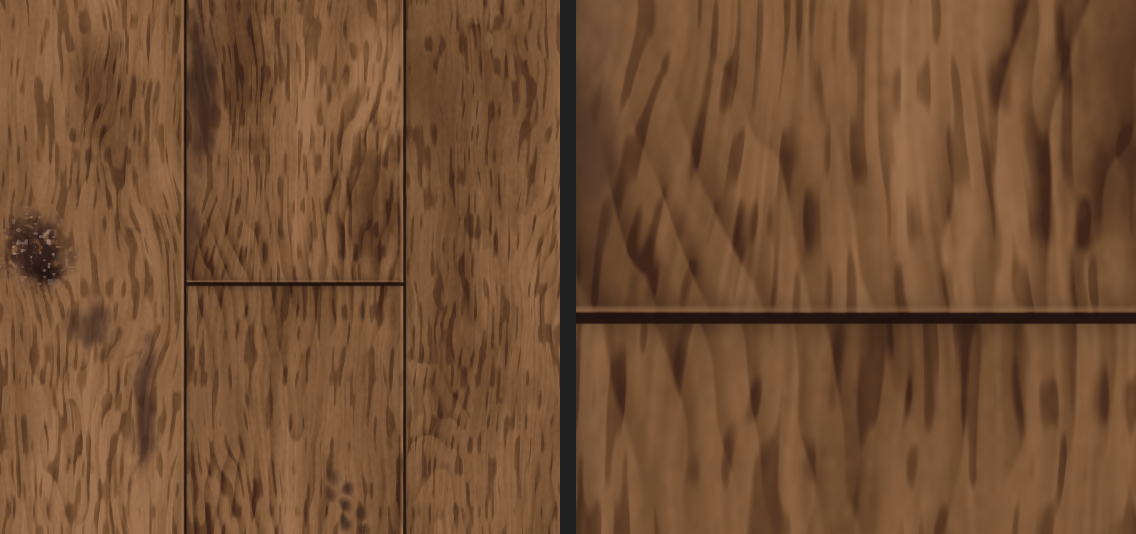
Left, the full canvas; right, a detail of the centre.
This texture is drawn by a Shadertoy shader. Its source:

```glsl
// Dark brown hand-scraped wood floor: three upright planks, the middle one with a butt joint.
#define PLANK_WIDTH 0.411
#define FIRST_SEAM 0.347
#define JOINT_Y 0.468
#define SEAM_HALF 0.0022
#define RING_DENSITY 31.0
#define PORE_SCALE vec2(150.0, 24.0)
#define FIBRE_SCALE vec2(230.0, 9.0)
#define DARK_WOOD vec3(0.25, 0.15, 0.10)
#define MID_WOOD vec3(0.43, 0.29, 0.18)
#define LIGHT_WOOD vec3(0.61, 0.445, 0.31)
#define SEAM_COLOR vec3(0.11, 0.06, 0.045)
#define STAIN_COLOR vec3(0.20, 0.125, 0.105)

float hash(vec2 p) {
    vec3 q = fract(p.xyx * vec3(0.1031, 0.1030, 0.0973));
    q += dot(q, q.yzx + 33.33);
    return fract((q.x + q.y) * q.z);
}

float noise(vec2 p) {
    vec2 cell = floor(p), f = fract(p);
    f = f * f * (3.0 - 2.0 * f);
    return mix(mix(hash(cell), hash(cell + vec2(1, 0)), f.x),
               mix(hash(cell + vec2(0, 1)), hash(cell + vec2(1, 1)), f.x), f.y);
}

float fbm(vec2 p) {
    float sum = 0.0, amp = 0.5;
    for (int i = 0; i < 4; i++) {
        sum += amp * noise(p);
        p = p * 2.03 + 17.3;
        amp *= 0.5;
    }
    return sum / 0.9375;
}

// Column (0 is the middle plank) and whether the point lies above the joint
vec2 boardId(vec2 p) {
    float column = floor((p.x - FIRST_SEAM) / PLANK_WIDTH);
    return vec2(column, column == 0.0 ? step(JOINT_Y, p.y) : 0.0);
}

// Ragged soft blotch that stays on its own board
float stain(vec2 p, vec2 center, vec2 radius) {
    vec2 d = (p - center) / radius;
    d += 1.1 * (vec2(fbm(p * vec2(45, 18)), fbm(p * vec2(38, 22) + 40.0)) - 0.5);
    float sameBoard = float(boardId(p) == boardId(center));
    return sameBoard * (1.0 - smoothstep(0.25, 1.25, length(d)));
}

void mainImage(out vec4 fragColor, in vec2 fragCoord) {
    vec2 p = fragCoord / iResolution.y;
    float px = 1.0 / iResolution.y;
    vec2 board = boardId(p);
    vec2 seed = board * vec2(13.7, 29.3) + 50.0;
    float middle = float(board.x == 0.0);
    float localX = p.x - FIRST_SEAM - board.x * PLANK_WIDTH;

    // Grain field: nested V figure, warped by noise and bent around the knot
    vec2 knotOffset = p - vec2(0.068, 0.528);
    float knotBend = exp(-dot(knotOffset, knotOffset) * 130.0);
    float warp = fbm(p * vec2(5.0, 2.2) + seed) - 0.5;
    float waviness = mix(0.22, 0.11, middle) + 0.12 * max(board.x, 0.0);
    float dx = localX - 0.207;
    float slope = 0.09 + 0.08 * board.y;
    float grain = sqrt(dx * dx + 0.0002) - slope * p.y + waviness * warp + 0.07 * knotBend;
    grain += 0.010 * (noise(p * vec2(60, 25) + seed) - 0.5);

    // Growth rings: slow darkening that ends in a crisp line
    float phase = fract(grain * RING_DENSITY);
    float ring = smoothstep(0.35, 0.88, phase) * (1.0 - smoothstep(0.88, 1.0, phase));
    float ringFade = smoothstep(0.25, 0.65, noise(p * vec2(9, 4) + seed + 7.0));

    // Fibres and short open pores, gathered along the rings
    vec2 along = vec2(p.x + 0.10 * warp + 0.03 * knotBend, p.y);
    float fibre = noise(along * FIBRE_SCALE + seed) - 0.5;
    float poreNoise = noise(along * PORE_SCALE + seed + 3.0);
    float poreArea = noise(along * vec2(24, 5) + seed + 11.0);
    float pore = smoothstep(0.60, 0.88, poreNoise + 0.22 * (poreArea - 0.5) + 0.10 * ring);

    // Tone: 0 is dark wood, 1 is light wood
    float tone = 0.73 - 0.07 * board.x - 0.05 * middle * (1.0 - board.y);
    tone += 0.65 * (fbm(along * vec2(7, 2.5) + seed + 23.0) - 0.5);
    tone += 0.24 * (fbm(along * vec2(35, 5) + seed) - 0.5) + 0.17 * fibre;
    tone += 0.08 * (noise(p * vec2(210, 130)) - 0.5);
    tone -= ring * ringFade * mix(0.18, 0.34, middle) * (0.55 + 0.7 * poreNoise);
    tone -= 0.34 * pore;

    // Broad shaded and bleached areas
    tone -= 0.38 * stain(p, vec2(0.45, 0.94), vec2(0.08, 0.25));
    tone -= 0.42 * stain(p, vec2(0.71, 0.62), vec2(0.07, 0.17));
    tone -= 0.28 * stain(p, vec2(0.20, 0.83), vec2(0.07, 0.18));
    tone += 0.30 * stain(p, vec2(0.71, 0.88), vec2(0.06, 0.18));
    tone += 0.18 * stain(p, vec2(0.97, 0.45), vec2(0.10, 0.25));
    tone = clamp(tone, 0.0, 1.0);
    vec3 color = mix(mix(DARK_WOOD, MID_WOOD, min(tone * 2.0, 1.0)),
                     LIGHT_WOOD, max(tone * 2.0 - 1.0, 0.0));

    // Dark mineral streaks
    float streaks = 0.9 * stain(p, vec2(0.372, 0.85), vec2(0.035, 0.17));
    streaks = max(streaks, 0.8 * stain(p, vec2(0.272, 0.25), vec2(0.021, 0.15)));
    streaks = max(streaks, 0.75 * stain(p, vec2(0.172, 0.39), vec2(0.045, 0.045)));
    streaks = max(streaks, 0.6 * stain(p, vec2(0.358, 0.57), vec2(0.025, 0.10)));
    for (int i = 0; i < 7; i++) {
        float n = float(i);
        vec2 spot = vec2(0.61 + 0.09 * hash(vec2(n, 4)), 0.005 + 0.017 * n);
        streaks = max(streaks, 0.85 * stain(p, spot, vec2(0.013, 0.017)));
    }
    color = mix(color, STAIN_COLOR, streaks * (0.75 + 0.5 * fibre));

    // Knot: cracked body, darker core, worn glints
    float knot = stain(p, vec2(0.068, 0.53), vec2(0.068, 0.075));
    float crack = fbm(p * vec2(50, 65) + 9.0 * warp);
    color = mix(color, STAIN_COLOR, knot * smoothstep(0.25, 0.6, crack + 0.1));
    color = mix(color, SEAM_COLOR, 0.8 * stain(p, vec2(0.087, 0.492), vec2(0.028, 0.022)));
    color += 0.22 * knot * smoothstep(0.68, 0.85, noise(p * vec2(120, 160)));

    // Seams: soft shade, worn bright edge, dark gap
    float toRight = PLANK_WIDTH - localX;
    float toSide = min(localX, toRight);
    float toJoint = middle > 0.5 ? p.y - JOINT_Y : 1.0;
    float gap = min(toSide, abs(toJoint) - 0.0012);
    color *= 1.0 - 0.25 * exp(-gap / 0.008);
    float rightEdge = smoothstep(0.002, 0.004, toRight) * (1.0 - smoothstep(0.005, 0.011, toRight));
    float topEdge = smoothstep(0.003, 0.005, toJoint) * (1.0 - smoothstep(0.005, 0.009, toJoint));
    float wear = 0.35 + 0.65 * noise(p * vec2(14, 30));
    color = mix(color, LIGHT_WOOD, wear * max(rightEdge, 0.6 * topEdge));
    color = mix(color, SEAM_COLOR, 0.9 * (1.0 - smoothstep(SEAM_HALF - px, SEAM_HALF + px, gap)));

    fragColor = vec4(color, 1.0);
}
```
